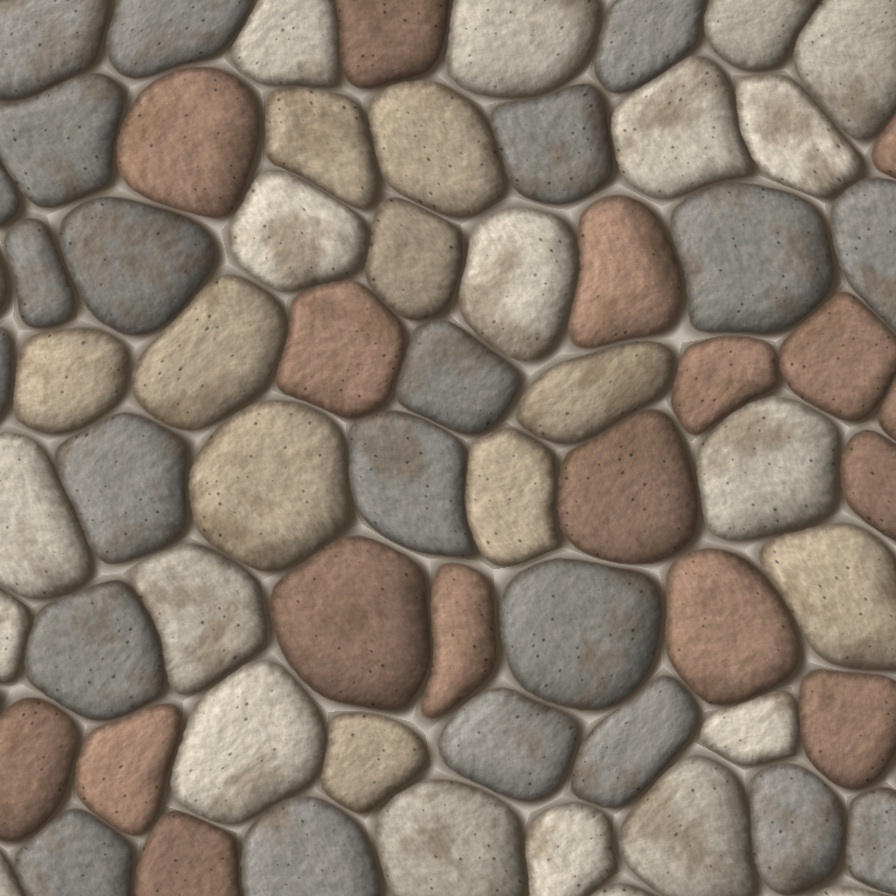
A three.js fragment shader for this texture:

```glsl
// A wall of rounded river stones bedded in pale mortar.
// Weighted cellular noise packs the stones, a soft minimum of the cell edge
// distances rounds them into domes, and layered noise adds mottling and grit.
varying vec2 vUv;

const float STONES_ACROSS = 7.4;
const float JITTER = 0.58;
const float RADIUS_MIN = 0.27;
const float RADIUS_MAX = 0.68;
const float ROUNDNESS = 6.2;      // higher gives more angular stones
const float GAP = 0.008;
const float EDGE = 0.011;
const float DOME_SLOPE = 1.25;
const vec3 LIGHT = vec3(-0.47, 0.26, 0.84);
const vec2 SHADOW_SHIFT = vec2(0.075, -0.025);

const vec3 MORTAR = vec3(0.76, 0.72, 0.67);
const vec3 CREAM = vec3(0.72, 0.685, 0.62);
const vec3 TAN = vec3(0.645, 0.585, 0.50);
const vec3 ROSE = vec3(0.575, 0.465, 0.395);
const vec3 SLATE = vec3(0.525, 0.51, 0.485);
const vec3 STAIN = vec3(0.42, 0.34, 0.26);
const vec3 SHADE = vec3(0.19, 0.145, 0.10);

vec3 hash3(vec2 p) {
  vec3 q = vec3(dot(p, vec2(127.1, 311.7)), dot(p, vec2(269.5, 183.3)), dot(p, vec2(419.2, 371.9)));
  return fract(sin(q) * 43758.55);
}

float valueNoise(vec2 p) {
  vec2 i = floor(p), f = fract(p);
  f = f * f * (3.0 - 2.0 * f);
  float low = mix(hash3(i).x, hash3(i + vec2(1.0, 0.0)).x, f.x);
  float high = mix(hash3(i + vec2(0.0, 1.0)).x, hash3(i + 1.0).x, f.x);
  return mix(low, high, f.y);
}

float layeredNoise(vec2 p) {
  float sum = 0.0, amp = 0.5;
  for (int i = 0; i < 4; i++) {
    sum += amp * valueNoise(p);
    p = mat2(1.6, 1.2, -1.2, 1.6) * p + 7.3;
    amp *= 0.55;
  }
  return sum;
}

// Sparse round pits from the nearest cellular point
float pits(vec2 p) {
  vec2 cell = floor(p);
  vec3 h = hash3(cell + 31.0);
  float size = 0.24 * smoothstep(0.7, 1.0, h.z);
  return size * 4.0 * (1.0 - smoothstep(0.0, size + 0.02, length(p - cell - 0.3 - 0.4 * h.xy)));
}

// Centre (xy) and radius (z) of the stone seeded in a cell of staggered rows
vec3 stoneSeed(vec2 cell) {
  vec3 h = hash3(cell);
  vec2 stagger = vec2(0.5 * mod(cell.y, 2.0), 0.0);
  return vec3(cell + 0.25 + stagger + JITTER * (h.xy - 0.5), mix(RADIUS_MIN, RADIUS_MAX, h.z));
}

float power(vec2 p, vec3 seed) {
  vec2 d = p - seed.xy;
  return dot(d, d) - seed.z * seed.z;
}

// Depth inside the stone (x), inward direction (yz), radius (w)
vec4 stoneField(vec2 p, out vec2 id) {
  vec2 base = floor(p);
  float nearest = 1e5;
  id = base;
  for (int y = -2; y <= 2; y++) for (int x = -2; x <= 2; x++) {
    vec2 cell = base + vec2(x, y);
    float d = power(p, stoneSeed(cell));
    if (d < nearest) { nearest = d; id = cell; }
  }
  vec3 own = stoneSeed(id);
  float k = ROUNDNESS / own.z, sum = 1e-6;
  vec2 inward = vec2(0.0);
  for (int y = -2; y <= 2; y++) for (int x = -2; x <= 2; x++) {
    vec2 cell = base + vec2(x, y);
    if (distance(cell, id) < 0.5) continue;
    vec3 other = stoneSeed(cell);
    vec2 apart = own.xy - other.xy;
    float len = max(length(apart), 0.01);
    float weight = exp(-k * (power(p, other) - nearest) / (2.0 * len));
    sum += weight;
    inward += weight * apart / len;
  }
  return vec4(-log(sum) / k - GAP, inward / sum, own.z);
}

vec3 stoneColour(float pick) {
  if (pick < 0.30) return CREAM;
  if (pick < 0.56) return TAN;
  return pick < 0.78 ? ROSE : SLATE;
}

void main() {
  // Bend the plane a little so that outlines are uneven
  vec2 p = vUv * STONES_ACROSS + 3.0;
  p += 0.11 * sin(p.yx * vec2(2.1, 1.7) + vec2(0.4, 2.0)) + 0.02 * sin(p.yx * 7.3 + p);
  vec2 id, shadowId;
  vec4 stone = stoneField(p, id);
  float caster = stoneField(p - SHADOW_SHIFT, shadowId).x;
  vec3 trait = hash3(id + 57.0);
  vec2 q = p + trait.xy * 40.0;

  // Surface: stains, lumps, grit and pits
  float mottle = layeredNoise(q * 2.6);
  float grit = layeredNoise(q * 17.0);
  float lumps = layeredNoise(q * 4.5) - layeredNoise((q - LIGHT.xy * 0.09) * 4.5);
  float relief = grit - layeredNoise((q - LIGHT.xy * 0.05) * 17.0);
  vec3 colour = stoneColour(trait.x) * (0.91 + 0.2 * trait.y);
  colour = mix(colour, STAIN, 0.45 * smoothstep(0.48, 0.78, mottle));
  colour *= 0.9 + 0.2 * grit + 0.20 * relief + 0.22 * lumps;
  colour *= 1.0 - 0.45 * pits(q * 11.0);

  // Dome lighting with a dark rim
  float depth = stone.x + 0.016 * (grit - 0.45);
  float slope = DOME_SLOPE * pow(1.0 - clamp(depth / (0.62 * stone.w), 0.0, 1.0), 1.8);
  vec3 normal = normalize(vec3(-stone.yz * slope, 1.0));
  float light = 0.34 + 0.80 * max(dot(normal, LIGHT), 0.0);
  colour *= light;
  colour = mix(SHADE, colour, 0.5 + 0.5 * smoothstep(-0.01, 0.075, depth));

  // Mortar with contact shade and a shadow cast to the right
  vec3 bed = MORTAR * (0.95 + 0.1 * mottle);
  bed = mix(bed, SHADE, 0.38 * smoothstep(-0.09, 0.0, depth));
  bed = mix(bed, SHADE, 0.75 * smoothstep(-0.035, 0.045, caster));

  gl_FragColor = vec4(mix(bed, colour, smoothstep(-EDGE, EDGE, depth)), 1.0);
}
```
